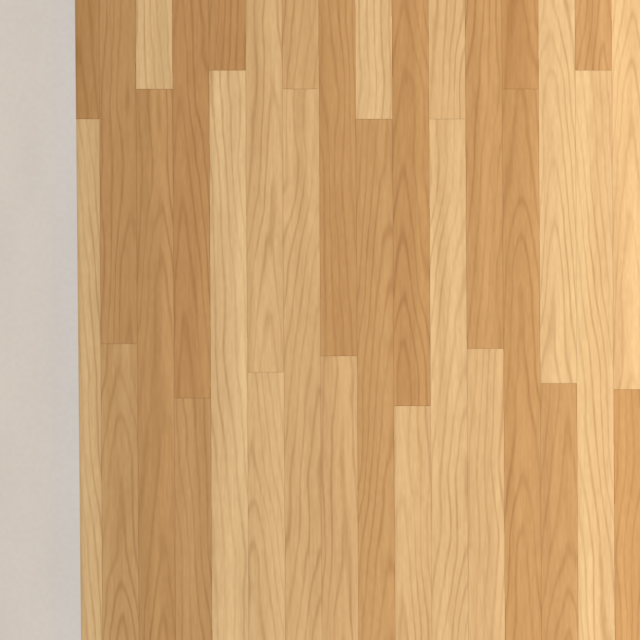
A WebGL 2 fragment shader for this texture:

```glsl
#version 300 es
precision highp float;
// Strip wood flooring beside a pale plain wall band.
// Slightly leaning vertical strips each carry one butt joint, alternately high and low;
// every plank gets its own tone, arched growth lines and fine fibres, lit from the right.

uniform vec2 u_resolution;
out vec4 outColor;

const float TAU = 6.2831853;
const float STRIP_WIDTH = 0.0572;
const float FIRST_EDGE = 0.1545;     // first full strip, at the top
const float FLOOR_LEAN = 0.0055;     // sideways shift from top to bottom
const float WALL_EDGE = 0.1172;
const float WALL_LEAN = 0.0095;
const float HIGH_JOINT = 0.848;
const float LOW_JOINT = 0.414;
const float EDGE_SOFTNESS = 0.0012;
const float LINE_STRENGTH = 0.105;
const float FIBRE_STRENGTH = 0.085;
const float STREAK_STRENGTH = 0.10;
const vec3 DARK_WOOD = vec3(0.765, 0.562, 0.350);
const vec3 PALE_WOOD = vec3(0.910, 0.760, 0.550);
const vec3 GRAIN_TINT = vec3(0.75, 1.0, 1.25);   // absorbs more blue than red
const vec3 WALL_WARM = vec3(0.820, 0.778, 0.732);
const vec3 WALL_COOL = vec3(0.800, 0.772, 0.745);

// Plank paleness per strip: above and below its joint.
const vec2 TONES[16] = vec2[16](
    vec2(0.10, 0.85), vec2(0.22, 0.45), vec2(0.90, 0.20), vec2(0.08, 0.30),
    vec2(0.10, 0.95), vec2(0.70, 0.85), vec2(0.45, 0.65), vec2(0.18, 0.60),
    vec2(0.85, 0.25), vec2(0.12, 0.70), vec2(0.70, 0.80), vec2(0.20, 0.70),
    vec2(0.05, 0.17), vec2(0.85, 0.25), vec2(0.20, 0.85), vec2(0.75, 0.15));

float hash(vec2 p) {
    p = fract(p * vec2(0.1031, 0.1130));
    p += dot(p, p.yx + 33.33);
    return fract((p.x + p.y) * p.x * 17.0);
}

float noise(vec2 p) {
    vec2 cell = floor(p), f = fract(p);
    f = f * f * (3.0 - 2.0 * f);
    return mix(mix(hash(cell), hash(cell + vec2(1, 0)), f.x),
               mix(hash(cell + vec2(0, 1)), hash(cell + vec2(1, 1)), f.x), f.y);
}

// Height of the butt joint: alternates between two levels with a wandering offset.
float jointHeight(float strip) {
    bool low = mod(strip, 2.0) < 0.5;
    return low ? LOW_JOINT + 0.049 * cos(1.2 * strip)
               : HIGH_JOINT + 0.042 * cos(0.628 * (strip - 3.0));
}

// Thin contour lines forming slanted or arched growth rings, u across the plank.
float growthLines(float u, float v, float seed) {
    float centre = seed * 1.6 - 0.3;
    float rise = mix(2.5, 9.0, fract(seed * 7.3));
    float warp = noise(vec2(u * 1.7 + seed * 90.0, v * 7.0));
    float wobble = noise(vec2(u * 5.0 + seed * 40.0, v * 24.0));
    float rings = 4.6 * sqrt((u - centre) * (u - centre) + 0.015)
                + rise * v + 1.5 * warp + 0.25 * wobble;
    float line = pow(0.5 + 0.5 * sin(TAU * rings), 5.0);
    return line * (0.3 + 0.9 * noise(vec2(u * 2.0 + seed * 60.0, v * 5.0)));
}

vec3 wallColor(vec2 p) {
    float cloud = noise(p * vec2(22.0, 8.0)) - 0.5;
    float speck = noise(p * 190.0) - 0.5;
    vec3 base = mix(WALL_WARM, WALL_COOL, smoothstep(0.02, 0.12, p.x));
    return base * (1.0 + 0.022 * cloud + 0.016 * speck);
}

vec3 floorColor(vec2 p) {
    float across = (p.x - FIRST_EDGE - FLOOR_LEAN * (1.0 - p.y)) / STRIP_WIDTH;
    float strip = floor(across);
    float u = across - strip;
    float joint = jointHeight(strip);
    float above = step(joint, p.y);
    vec2 tones = TONES[clamp(int(strip) + 1, 0, 15)];
    float seed = hash(vec2(strip * 13.0 + 41.0, above * 29.0 + 7.0));
    vec3 wood = mix(DARK_WOOD, PALE_WOOD, mix(tones.y, tones.x, above));

    // Growth lines, broad streaks and fine fibres.
    float offset = seed * 70.0;
    float streak = noise(vec2(u * 3.5 + offset, p.y * 2.2 + offset)) - 0.5;
    float fibre = noise(vec2(across * 19.0 + offset + 60.0, p.y * 26.0)) - 0.5;
    float pores = noise(vec2(across * 24.0 + offset + 90.0, p.y * 95.0)) - 0.5;
    float absorb = LINE_STRENGTH * growthLines(u, p.y, seed) - STREAK_STRENGTH * streak
                 + FIBRE_STRENGTH * (0.55 * fibre + 0.45 * pores);
    wood *= 1.0 - absorb * GRAIN_TINT;

    // Faint seams along the strips and at the joints.
    float sideGap = min(u, 1.0 - u) * STRIP_WIDTH;
    float gap = min(sideGap, abs(p.y - joint));
    wood *= 1.0 - 0.07 * (1.0 - smoothstep(0.0, 0.0018, gap));

    // Light grows towards the right.
    return wood * (mix(0.87, 1.075, p.x) + 0.03 * smoothstep(0.88, 1.0, p.x));
}

vec3 scene(vec2 p) {
    float fromWall = p.x - WALL_EDGE - WALL_LEAN * (1.0 - p.y);
    vec3 wood = floorColor(p) * (1.0 - 0.10 * exp(-max(fromWall, 0.0) / 0.003));
    return mix(wallColor(p), wood, smoothstep(-EDGE_SOFTNESS, EDGE_SOFTNESS, fromWall));
}

void main() {
    // Average a 3 by 3 grid of samples to smooth every edge.
    vec3 sum = vec3(0.0);
    for (int i = 0; i < 9; i++) {
        vec2 shift = (vec2(i % 3, i / 3) - 1.0) / 3.0;
        sum += scene((gl_FragCoord.xy + shift) / u_resolution);
    }
    outColor = vec4(sum / 9.0, 1.0);
}
```
